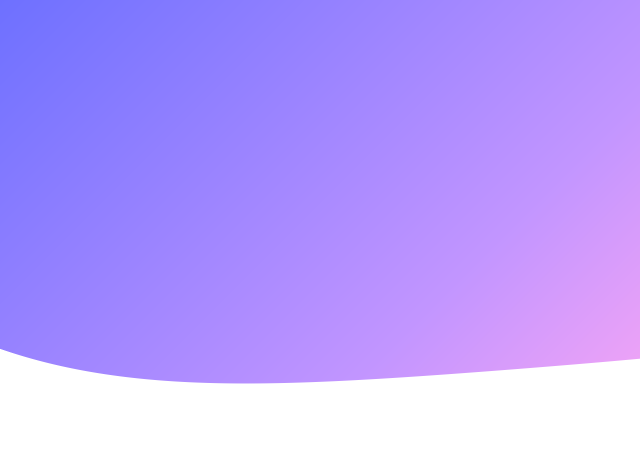
This background is drawn by a WebGL 1 fragment shader. Its source:

```glsl
precision highp float;
// Diagonal blue to pink gradient above a white, gently curved base.
uniform vec2 u_resolution;

// Height of the curved lower edge, as a fraction of the canvas height.
float edgeHeight(float x) {
  return 0.245 + x * (-0.4813 + x * (1.0162 + x * (-0.8018 + x * 0.2455)));
}

// Colour along the diagonal; t is the distance from the top left in widths.
vec3 diagonalGradient(float t) {
  vec3 blue = vec3(0.43, 0.44, 1.0);
  vec3 violet = vec3(0.76, 0.585, 1.0);
  vec3 pink = vec3(0.92, 0.635, 0.97);
  vec3 color = mix(blue, violet, clamp(t / 1.15, 0.0, 1.0));
  return mix(color, pink, clamp((t - 1.15) / 0.4, 0.0, 1.0));
}

void main() {
  vec2 uv = gl_FragCoord.xy / u_resolution;
  float aspect = u_resolution.y / u_resolution.x;
  vec3 gradient = diagonalGradient(uv.x + (1.0 - uv.y) * aspect);

  // Blend across one pixel at the edge.
  float coverage = clamp((uv.y - edgeHeight(uv.x)) * u_resolution.y + 0.5, 0.0, 1.0);
  gl_FragColor = vec4(mix(vec3(1.0), gradient, coverage), 1.0);
}
```
